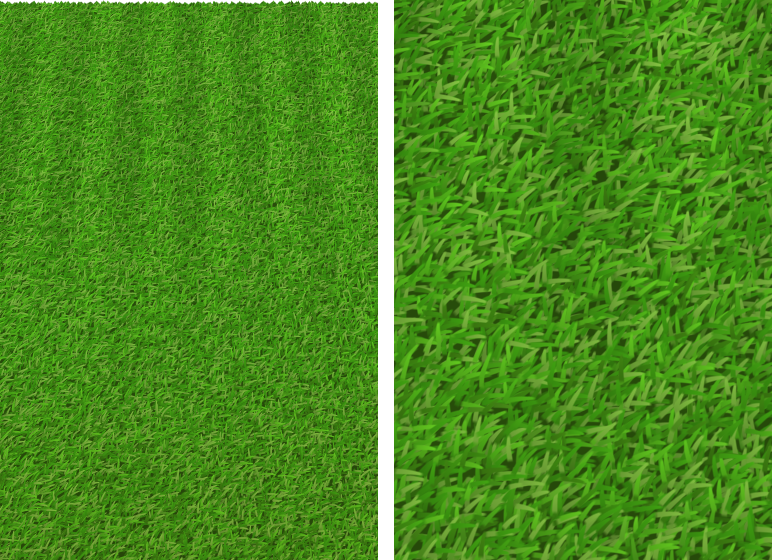
Left: the whole. Right: its middle third, enlarged.
A WebGL 1 fragment shader for this texture:

```glsl
precision highp float;

uniform vec2 u_resolution;

const vec3 SOIL = vec3(0.15, 0.29, 0.04);
const vec3 SHADE = vec3(0.22, 0.45, 0.06);
const vec3 LUSH = vec3(0.22, 0.56, 0.06);
const vec3 BRIGHT = vec3(0.34, 0.69, 0.11);
const vec3 DRY = vec3(0.44, 0.65, 0.22);
const vec3 SKY = vec3(1.0);

const float BLADE_CELL = 0.0068;
const float BLADE_SOFTNESS = 0.06;
const float STRIPE_COUNT = 7.0;
const float TAU = 6.2831853;

vec3 hash3(vec2 p) {
  vec3 h = fract(p.xyx * vec3(0.1031, 0.1030, 0.0973));
  h += dot(h, h.yzx + 33.33);
  return fract((h.xxy + h.yzz) * h.zyx);
}

float valueNoise(vec2 p) {
  vec2 cell = floor(p);
  vec2 f = fract(p);
  f = f * f * (3.0 - 2.0 * f);
  float low = mix(hash3(cell).x, hash3(cell + vec2(1.0, 0.0)).x, f.x);
  float high = mix(hash3(cell + vec2(0.0, 1.0)).x, hash3(cell + 1.0).x, f.x);
  return mix(low, high, f.y);
}

// Ground coordinates whose scale grows towards the viewer
vec2 groundPlane(vec2 p, float centre, float spread) {
  float scale = 1.0 + spread * (1.0 - p.y);
  return vec2((p.x - centre) / scale, -log(scale) / spread);
}

// Soft tapered blade: x is coverage, y runs from root to tip
vec2 blade(vec2 p, float angle, float halfLength, float halfWidth, float blur) {
  vec2 axis = vec2(cos(angle), sin(angle));
  float along = dot(p, axis);
  float t = clamp(along / halfLength * 0.5 + 0.5, 0.0, 1.0);
  float bend = 0.2 * (t - 0.5) * (t - 0.5);
  float across = abs(dot(p, vec2(-axis.y, axis.x)) + bend);
  float width = halfWidth * (1.0 - 0.6 * t * t);
  float body = 1.0 - smoothstep(width - blur, width + blur, across);
  float ends = 1.0 - smoothstep(halfLength * 0.7, halfLength + blur, abs(along));
  return vec2(body * ends, t);
}

vec3 bladeColour(float pick, float dryness) {
  vec3 colour = mix(SHADE, LUSH, smoothstep(0.0, 0.4, pick));
  colour = mix(colour, BRIGHT, smoothstep(0.5, 0.95, pick));
  return mix(colour, DRY, smoothstep(0.68, 0.84, dryness));
}

// One scattered layer of blades painted over the layers below
vec3 paintBlades(vec3 under, vec2 p, float seed, float lift, float blur) {
  vec3 colour = under;
  vec2 cell = floor(p);
  for (int j = -1; j <= 1; j++) {
    for (int i = -1; i <= 1; i++) {
      vec2 id = cell + vec2(float(i), float(j));
      vec3 place = hash3(id + seed);
      vec3 look = hash3(id + seed + 71.7);
      float angle = 0.75 + (place.z - 0.5) * 2.0;
      float halfLength = mix(0.5, 0.93, look.x);
      vec2 shape = blade(p - id - place.xy, angle, halfLength, 0.15, blur);
      vec3 tint = bladeColour(look.y, look.z);
      tint *= mix(0.9, 1.09, shape.y) * lift;
      colour = mix(colour, tint, shape.x);
    }
  }
  return colour;
}

// Mown bands, strongest far away
float mowing(vec2 p, float aspect) {
  float x = groundPlane(p, 0.5 * aspect, 0.5).x / aspect + 0.5;
  float band = smoothstep(-0.5, 0.5, cos(TAU * (x * STRIPE_COUNT - 1.0)));
  return (band - 0.5) * smoothstep(0.3, 0.75, p.y);
}

// Height of pointed tufts along the far edge
float tuftHeight(float x, float seed) {
  float cell = floor(x);
  vec3 h = hash3(vec2(cell, seed));
  float peak = mix(0.25, 0.75, h.x);
  float f = x - cell;
  float tip = min(f / peak, (1.0 - f) / (1.0 - peak));
  return tip * mix(0.4, 1.0, h.y);
}

void main() {
  float pixel = 1.0 / u_resolution.y;
  vec2 p = gl_FragCoord.xy * pixel;
  float aspect = u_resolution.x * pixel;

  // Layered turf
  float spread = 0.9;
  vec2 ground = groundPlane(p, 0.5 * aspect, spread) / BLADE_CELL;
  float cellSize = BLADE_CELL * (1.0 + spread * (1.0 - p.y));
  float blur = max(0.6 * pixel / cellSize, BLADE_SOFTNESS);
  vec3 colour = SOIL;
  for (int k = 0; k < 6; k++) {
    float layer = float(k);
    vec2 offset = layer * vec2(0.37, 0.61);
    float lift = mix(0.84, 1.06, layer / 5.0);
    colour = paintBlades(colour, ground + offset, layer * 37.3, lift, blur);
  }

  // Mowing bands, uneven growth and a duller foreground
  float patches = valueNoise(p * 9.0) * 0.6 + valueNoise(p * 31.0) * 0.4 - 0.5;
  colour *= 1.0 + 0.11 * mowing(p, aspect) + 0.06 * patches;
  colour *= mix(vec3(1.0, 0.95, 0.93), vec3(1.0), smoothstep(0.0, 0.45, p.y));

  // Ragged far edge
  float tuft = max(tuftHeight(p.x * 95.0, 3.0), tuftHeight(p.x * 70.0 + 0.4, 19.0));
  float edge = 0.992 + 0.007 * tuft;
  colour = mix(colour, SKY, smoothstep(edge - pixel, edge + pixel, p.y));

  gl_FragColor = vec4(colour, 1.0);
}
```
